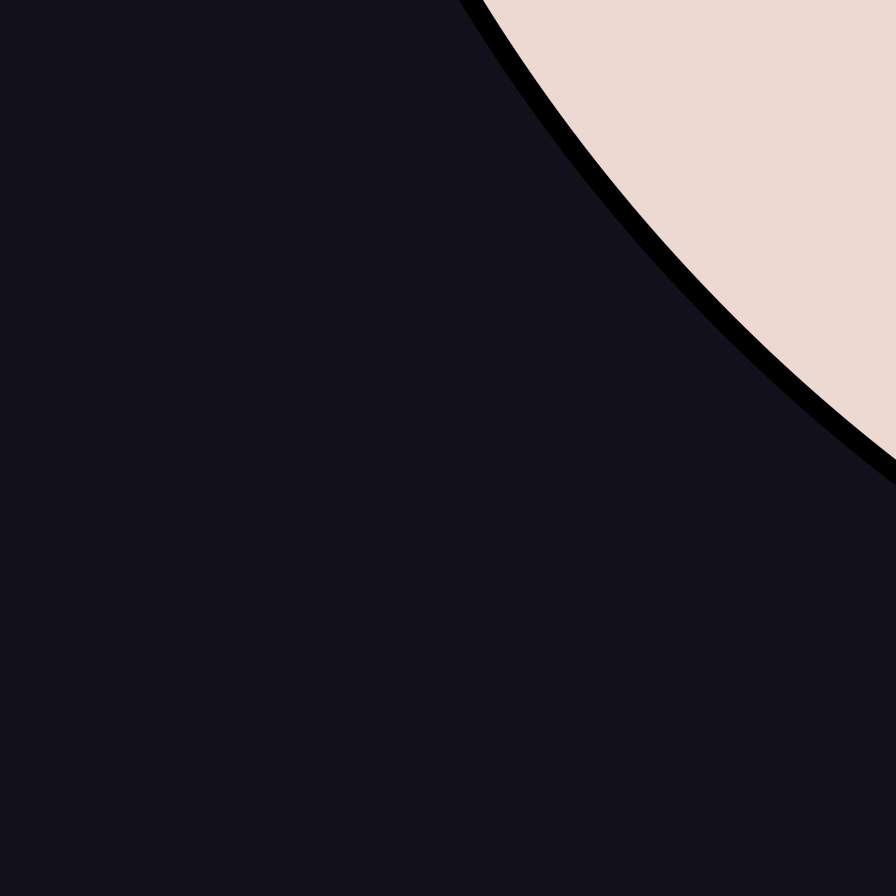
Write a WebGL 1 fragment shader that draws this background.

```glsl
precision highp float;
// A flat dark field with part of a huge pale disc entering at the upper right.
// The disc is a circle distance function; a black band of constant width
// follows its rim, and both edges are smoothed over about one pixel.

uniform vec2 u_resolution;

const vec3 NIGHT = vec3(0.070, 0.062, 0.106);
const vec3 CREAM = vec3(0.925, 0.851, 0.820);
const vec3 OUTLINE = vec3(0.0);

const vec2 DISC_CENTER = vec2(2.2031, 2.0313);
const float DISC_RADIUS = 1.9577;
const float OUTLINE_WIDTH = 0.0229;

// Signed distance to a circle, negative inside
float circleDistance(vec2 point, vec2 center, float radius) {
  return length(point - center) - radius;
}

// Coverage of a shape: 1 inside, 0 outside, soft across its edge
float coverage(float distance, float softness) {
  return 1.0 - smoothstep(-softness, softness, distance);
}

// Paints a filled shape with an outline lying outside its edge
vec3 paintOutlined(vec3 base, vec3 fill, vec3 line, float distance, float width, float softness) {
  vec3 color = mix(base, line, coverage(distance - width, softness));
  return mix(color, fill, coverage(distance, softness));
}

void main() {
  // Canvas units, origin at the lower left
  vec2 point = gl_FragCoord.xy / u_resolution;
  float softness = 0.7 / min(u_resolution.x, u_resolution.y);

  float disc = circleDistance(point, DISC_CENTER, DISC_RADIUS);
  vec3 color = paintOutlined(NIGHT, CREAM, OUTLINE, disc, OUTLINE_WIDTH, softness);

  gl_FragColor = vec4(color, 1.0);
}
```
